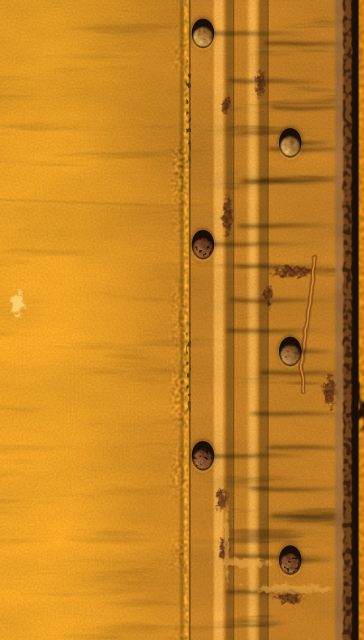
Give the GLSL for this texture, as a WebGL 1 fragment shader.

```glsl
precision highp float;
// Weathered yellow steel panel with ribbed seam, drilled holes, rust and grimy streaks.
uniform vec2 u_resolution;

float hash(vec2 p) { return fract(sin(dot(p, vec2(127.1, 311.7))) * 43758.5); }

float corner(vec2 cell, vec2 offset) {
  float angle = 6.2832 * hash(cell);
  return dot(vec2(cos(angle), sin(angle)), offset);
}

float noise(vec2 p) {
  vec2 i = floor(p), f = fract(p), e = vec2(1, 0), w = f * f * (3.0 - 2.0 * f);
  return mix(mix(corner(i, f), corner(i + e, f - e), w.x),
             mix(corner(i + e.yx, f - e.yx), corner(i + 1.0, f - 1.0), w.x), w.y);
}

float fbm(vec2 p) {
  float sum = 0.0, amp = 0.6;
  for (int i = 0; i < 4; i++) {
    sum += amp * noise(p);
    p = p * 2.1 + 7.3;
    amp *= 0.5;
  }
  return sum;
}

float band(float x, float a, float b, float soft) {
  return smoothstep(a - soft, a + soft, x) * (1.0 - smoothstep(b - soft, b + soft, x));
}

float segment(vec2 p, vec2 a, vec2 b) {
  vec2 d = b - a;
  return length(p - a - d * clamp(dot(p - a, d) / dot(d, d), 0.0, 1.0));
}

// Ragged blot at (x, y) with half-size (w, h); ragged carries the edge noise.
float blot(vec2 p, float ragged, float x, float y, float w, float h) {
  return 1.0 - smoothstep(0.55, 1.25, length((p - vec2(x, y)) / vec2(w, h)) + ragged);
}

// Dark trail running right from c.
float trail(vec2 p, vec2 c, float reach) {
  float dy = (p.y - c.y + 0.003 * noise(p * 18.0)) / 0.0045;
  return exp(-dy * dy) * smoothstep(-0.008, 0.01, p.x - c.x)
       * (1.0 - smoothstep(0.25 * reach, reach, p.x - c.x));
}

vec3 drillHole(vec3 col, vec2 p, vec2 c, float rusty) {
  vec2 q = (p - c) / vec2(0.0178, 0.0232);
  float d = length(q);
  col *= 1.0 - 0.22 * exp(-8.0 * abs(d - 1.08));
  col += vec3(0.16, 0.11, 0.03) * band(d, 1.0, 1.16, 0.07) * smoothstep(0.0, -0.9, q.y);
  vec2 b = (q + vec2(0, 0.25)) / vec2(0.93, 0.73);
  float light = clamp(0.48 - 0.3 * b.y - 0.28 * b.x + 0.5 * fbm(p * 130.0), 0.0, 1.0);
  vec3 pale = mix(vec3(0.42, 0.24, 0.08), vec3(0.96, 0.77, 0.42), light);
  vec3 rust = mix(vec3(0.22, 0.1, 0.06), vec3(0.7, 0.43, 0.24), light);
  vec3 dish = mix(pale, rust, rusty);
  dish *= 1.0 - 0.7 * rusty * smoothstep(0.18, 0.4, noise(p * 190.0 + c * 50.0));
  dish = mix(dish, vec3(0.1, 0.055, 0.015), smoothstep(0.72, 1.08, length(b)));
  return mix(dish, col, smoothstep(0.93, 1.05, d));
}

void main() {
  vec2 p = gl_FragCoord.xy / u_resolution * vec2(0.5703, 1);
  float x = p.x, y = p.y;
  float cloud = fbm(p * vec2(5, 16)), ragged = 1.3 * fbm(p * 110.0);

  // Broad sheet on the left, ribbed strip on the right
  vec3 sheet = mix(vec3(0.93, 0.635, 0.145), vec3(0.8, 0.525, 0.135), smoothstep(0.07, 0.3, x));
  sheet *= 1.0 - 0.07 * smoothstep(0.5, 1.0, y);
  vec3 strip = vec3(0.75, 0.485, 0.14), ridge = vec3(0.91, 0.65, 0.27);
  strip = mix(strip, ridge, band(x, 0.335, 0.35, 0.003) + band(x, 0.389, 0.402, 0.005));
  strip *= 1.0 - 0.25 * (band(x, 0.354, 0.366, 0.003) + band(x, 0.406, 0.42, 0.003));
  strip *= 1.0 - 0.25 * (band(x, 0.365, 0.367, 0.001) + band(x, 0.419, 0.421, 0.001));
  vec3 col = mix(sheet, strip, smoothstep(0.295, 0.299, x));
  col *= 1.0 + 0.13 * cloud + 0.07 * noise(p * 330.0);

  // Horizontal grime, strongest across the ribs
  float grime = smoothstep(0.08, 0.42, fbm(p * vec2(4, 36) + 3.7));
  col *= 1.0 - grime * mix(0.1, 0.28, smoothstep(0.33, 0.38, x));
  col *= 1.0 - 0.13 * band(y + 0.035 * x, 0.687, 0.689, 0.003) * (1.0 - smoothstep(0.2, 0.3, x));
  for (int i = 0; i < 16; i++) {
    float k = float(i), r = hash(vec2(k, 2));
    col *= 1.0 - 0.3 * trail(p, vec2(0.345 + 0.08 * r, 0.06 + 0.058 * k + 0.02 * fract(r * 7.0)), 0.18);
  }

  // Weld bead, dark seam and paint blisters
  float bead = band(x + 0.0025 * noise(vec2(3, y * 90.0)), 0.288, 0.295, 0.0015);
  col = mix(col, vec3(0.9, 0.6, 0.12) * (1.0 + 0.5 * noise(p * 160.0)), 0.75 * bead);
  col *= 1.0 - 0.22 * band(x, 0.282, 0.288, 0.003);
  float blister = noise(p * 190.0) * band(x, 0.268, 0.292, 0.008);
  col += vec3(0.3, 0.2, 0.07) * blister * smoothstep(-0.15, 0.2, noise(vec2(9, y * 9.0)));
  col = mix(col, vec3(0.25, 0.19, 0.09), 0.75 * band(x, 0.2965, 0.2985, 0.001));
  float pit = smoothstep(0.05, 0.3, noise(p * vec2(150, 110))) * band(x, 0.292, 0.299, 0.001);
  pit *= band(y, 0.75, 0.9, 0.03) + band(y, 0.36, 0.49, 0.03);
  col = mix(col, vec3(0.22, 0.19, 0.14), 0.85 * pit);

  // Rust spots along the ribs
  float rust = blot(p, ragged, 0.354, 0.837, 0.007, 0.014);
  rust += blot(p, ragged, 0.408, 0.87, 0.008, 0.018);
  rust += blot(p, ragged, 0.356, 0.662, 0.008, 0.03);
  rust += blot(p, ragged, 0.421, 0.538, 0.007, 0.015);
  rust += blot(p, ragged, 0.348, 0.219, 0.009, 0.018);
  rust += blot(p, ragged, 0.351, 0.141, 0.009, 0.017);
  rust += blot(p, ragged, 0.454, 0.068, 0.019, 0.01);
  rust += blot(p, ragged, 0.458, 0.576, 0.029, 0.009);
  rust += blot(p, ragged, 0.518, 0.387, 0.012, 0.024);
  col = mix(col, vec3(0.34, 0.17, 0.07) * (1.0 + 0.7 * noise(p * 210.0)), 0.8 * min(rust, 1.0));

  // Raised crack, pale runs and chipped paint
  vec2 q = p + 0.003 * noise(p * 65.0), bend = vec2(0.488, 0.545), low = vec2(0.472, 0.43);
  float crack = min(segment(q, vec2(0.493, 0.598), bend), segment(q, bend, low));
  crack = min(crack, segment(q, low, vec2(0.476, 0.388)));
  col = mix(vec3(0.43, 0.23, 0.08), col, 0.35 + 0.65 * smoothstep(0.002, 0.0055, crack));
  col = mix(vec3(0.84, 0.54, 0.2), col, smoothstep(0.0, 0.0025, crack));
  float pale = blot(p, ragged, 0.385, 0.121, 0.045, 0.007);
  pale += blot(p, ragged, 0.458, 0.08, 0.065, 0.008) + blot(p, ragged, 0.355, 0.155, 0.004, 0.06);
  col = mix(col, ridge, 0.6 * min(pale, 1.0));
  col = mix(col, vec3(0.98, 0.8, 0.42), blot(p, ragged, 0.027, 0.526, 0.01, 0.019));

  // Drilled holes in two staggered columns, each with a trail
  for (int i = 0; i < 3; i++) {
    float k = float(i);
    vec2 a = vec2(0.318, 0.948 - 0.33 * k), b = vec2(0.4547, 0.777 - 0.326 * k);
    col *= 1.0 - 0.3 * (trail(p, a, 0.19) + trail(p, b, 0.08));
    col = drillHole(col, p, a, 0.9 * min(k, 1.0));
    col = drillHole(col, p, b, 0.42 * k);
  }

  // Worn grey edge, corroded lip, dark gap and far sheet
  float edge = x + 0.003 * noise(vec2(5, y * 70.0));
  col = mix(col, vec3(0.59, 0.41, 0.23) * (1.0 + 0.25 * cloud), 0.85 * band(x, 0.525, 0.539, 0.004));
  vec3 lip = mix(vec3(0.44, 0.25, 0.09), vec3(0.23, 0.13, 0.06), smoothstep(-0.15, 0.3, noise(p * 120.0)));
  col = mix(col, lip, smoothstep(0.535, 0.54, edge));
  col = mix(col, vec3(0.1, 0.06, 0.015), smoothstep(0.549, 0.553, edge));
  vec3 far = vec3(0.82, 0.51, 0.08) * (1.0 + 0.3 * noise(p * 130.0));
  far *= 1.0 - 0.85 * band(y, 0.33, 0.41, 0.01) * smoothstep(-0.15, 0.15, noise(p * 55.0));
  gl_FragColor = vec4(mix(col, far, smoothstep(0.56, 0.564, x)), 1);
}
```
